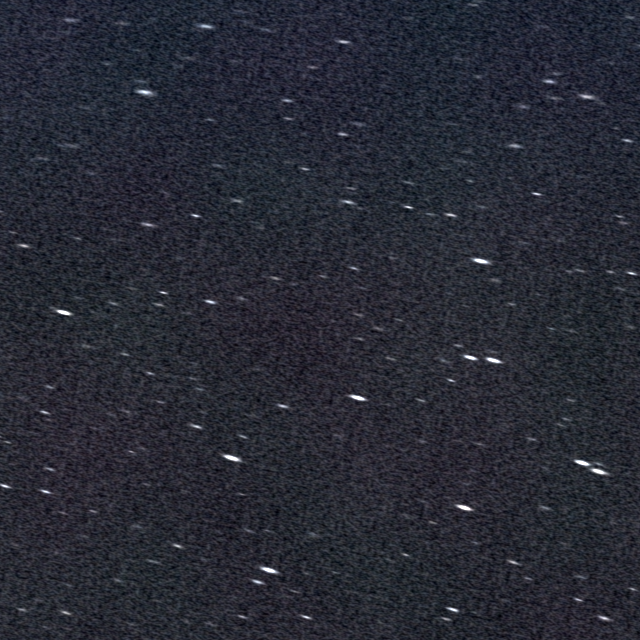
A WebGL 2 fragment shader for this texture:

```glsl
#version 300 es
precision highp float;
// Night sky with short slanted star trails over grainy sensor noise.
// The grain is stretched gradient noise; the trails are soft ellipses
// scattered on three jittered grids, from few and bright to many and faint.

uniform vec2 u_resolution;
out vec4 fragColor;

const vec3 SKY_LOW = vec3(0.155, 0.159, 0.195);
const vec3 SKY_HIGH = vec3(0.132, 0.154, 0.212);
const vec3 STAR_COLOR = vec3(0.97, 0.98, 1.0);
const float TILT_LOW = -0.27;       // trail angle at the bottom, radians
const float TILT_HIGH = -0.10;      // trail angle at the top
const float GRAIN_TILT = -0.2;
const vec2 GRAIN_BROAD = vec2(52.0, 98.0);
const vec2 GRAIN_COARSE = vec2(105.0, 200.0);
const vec2 GRAIN_FINE = vec2(190.0, 345.0);
const float GRAIN_CONTRAST = 0.20;
const float CHROMA_CONTRAST = 0.032;
const float CLOUD_CONTRAST = 0.028;
const int STAR_LAYERS = 3;
const float STAR_PRESENCE = 0.62;
const vec2 TRAIL_SIZE = vec2(0.0088, 0.0023);  // half length, half width

// Integer hash giving two values in 0..1 for a cell and a seed.
vec2 hash2(vec2 cell, uint seed) {
    uvec2 v = uvec2(ivec2(cell)) + uvec2(seed * 7919u, seed * 104729u);
    v = v * 1664525u + 1013904223u;
    v.x += v.y * 1664525u;
    v.y += v.x * 1664525u;
    v ^= v >> 16u;
    v.x += v.y * 1664525u;
    v.y += v.x * 1664525u;
    v ^= v >> 16u;
    return vec2(v >> 8u) / 16777216.0;
}

mat2 rotation(float angle) {
    float c = cos(angle), s = sin(angle);
    return mat2(c, s, -s, c);
}

float cornerSlope(vec2 cell, vec2 offset, uint seed) {
    float angle = 6.28319 * hash2(cell, seed).x;
    return dot(vec2(cos(angle), sin(angle)), offset);
}

float gradientNoise(vec2 p, uint seed) {
    vec2 i = floor(p), f = p - i;
    vec2 w = f * f * f * (f * (f * 6.0 - 15.0) + 10.0);
    vec2 e = vec2(1.0, 0.0);
    float low = mix(cornerSlope(i, f, seed), cornerSlope(i + e.xy, f - e.xy, seed), w.x);
    float high = mix(cornerSlope(i + e.yx, f - e.yx, seed), cornerSlope(i + e.xx, f - e.xx, seed), w.x);
    return mix(low, high, w.y);
}

// Sky gradient, broad tint clouds and fine grain.
vec3 sky(vec2 p) {
    vec3 color = mix(SKY_LOW, SKY_HIGH, smoothstep(0.45, 1.0, p.y));
    float cloud = gradientNoise(p * 3.0 + 0.4, 1u) + 0.6 * gradientNoise(p * 8.0, 2u)
                + 0.6 * gradientNoise(p * vec2(16.0, 24.0), 8u);
    float tint = gradientNoise(p * 5.0, 3u);
    color += CLOUD_CONTRAST * (cloud + tint * vec3(0.7, -0.4, 0.2));

    vec2 q = rotation(-GRAIN_TILT) * p;
    float grain = 0.32 * gradientNoise(q * GRAIN_BROAD + 0.71, 9u)
                + 0.62 * gradientNoise(q * GRAIN_COARSE, 4u)
                + 0.66 * gradientNoise(q * GRAIN_FINE + 0.37, 5u);
    float redShift = gradientNoise(q * GRAIN_COARSE * 0.7, 6u);
    float blueShift = gradientNoise(q * GRAIN_COARSE * 0.8, 7u);
    return color + GRAIN_CONTRAST * grain
         + CHROMA_CONTRAST * vec3(redShift, 0.0, blueShift);
}

// Light of one layer of trails: one possible star in each grid cell.
vec3 starLayer(vec2 p, float cells, float minLight, float maxLight, uint seed) {
    vec3 light = vec3(0.0);
    vec2 home = floor(p * cells);
    mat2 turn = rotation(-mix(TILT_LOW, TILT_HIGH, smoothstep(0.3, 1.0, p.y)));
    for (int y = -1; y <= 1; y++) {
        for (int x = -1; x <= 1; x++) {
            vec2 cell = home + vec2(x, y);
            vec2 traits = hash2(cell, seed);
            if (traits.x > STAR_PRESENCE) continue;
            vec2 center = (cell + hash2(cell, seed + 1u)) / cells;
            vec2 variety = hash2(cell, seed + 2u);
            float power = traits.y * traits.y;
            float haze = smoothstep(0.55, 1.0, center.y);
            float peak = mix(minLight, maxLight, power) * (1.0 - 0.3 * haze);
            vec2 size = TRAIL_SIZE * mix(0.7, 1.05, variety.x);
            size *= 1.0 + 0.25 * haze + 0.4 * power * step(1.5, maxLight);
            vec2 d = turn * (p - center) / size;
            vec3 hue = STAR_COLOR + 0.08 * (variety.y - 0.5) * vec3(1.0, 0.0, -1.0);
            light += hue * peak * exp(-dot(d, d));
        }
    }
    return light;
}

void main() {
    vec2 p = gl_FragCoord.xy / u_resolution.y;
    vec3 color = sky(p);

    // Each layer has about three times more stars, at lower light.
    float cells = 6.5, minLight = 0.6, maxLight = 2.4;
    for (int i = 0; i < STAR_LAYERS; i++) {
        color += starLayer(p, cells, minLight, maxLight, 20u + 10u * uint(i));
        cells *= 1.75;
        minLight *= 0.28;
        maxLight *= 0.40;
    }
    fragColor = vec4(clamp(color, 0.0, 1.0), 1.0);
}
```
